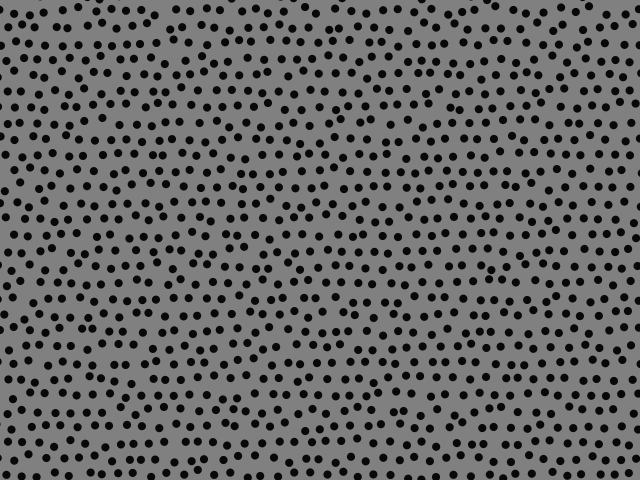
Give the GLSL for this pattern, as a Shadertoy shader.

```glsl
// Dark round dots on grey, in staggered rows with irregular jitter.

const vec3 BACKGROUND = vec3(0.502);
const vec3 DOT_COLOR = vec3(0.03);

const float ROWS = 30.0;                  // rows over the canvas height
const float DOT_RADIUS = 0.253;           // in cells
const vec2 JITTER = vec2(0.135, 0.165);   // half range of each hash, in cells
const vec2 GRID_SHIFT = vec2(0.1, 0.19);  // places the rows on the canvas

// Two independent values in 0..1 for a cell
vec2 hash22(vec2 p) {
    vec3 q = fract(vec3(p.xyx) * vec3(0.1031, 0.1030, 0.0973));
    q += dot(q, q.yzx + 33.33);
    return fract((q.xx + q.yz) * q.zy);
}

// Bell-shaped offset: sum of two uniform hashes, centred on zero
vec2 bellJitter(vec2 cell, vec2 amount) {
    vec2 sum = hash22(cell + 17.0) + hash22(cell + vec2(131.0, 71.0));
    return (sum - 1.0) * 2.0 * amount;
}

// Centre of the dot in a cell; odd rows move by half a cell
vec2 dotCenter(vec2 cell, vec2 amount) {
    float stagger = 0.5 * mod(cell.y, 2.0);
    return cell + vec2(0.5 + stagger, 0.5) + bellJitter(cell, amount);
}

// Signed distance to the nearest dot
float dotField(vec2 p, float radius, vec2 amount) {
    float nearest = 10.0;
    float row = floor(p.y);
    for (int j = -1; j <= 1; j++) {
        float y = row + float(j);
        float column = floor(p.x - 0.5 * mod(y, 2.0));
        for (int i = -1; i <= 1; i++) {
            vec2 cell = vec2(column + float(i), y);
            nearest = min(nearest, length(p - dotCenter(cell, amount)));
        }
    }
    return nearest - radius;
}

void mainImage(out vec4 fragColor, in vec2 fragCoord) {
    float pixel = ROWS / iResolution.y;   // one pixel, in cells
    vec2 p = fragCoord * pixel + GRID_SHIFT;

    // Edge softened over about one pixel
    float d = dotField(p, DOT_RADIUS, JITTER);
    float coverage = clamp(0.5 - d / pixel, 0.0, 1.0);

    fragColor = vec4(mix(BACKGROUND, DOT_COLOR, coverage), 1.0);
}
```
